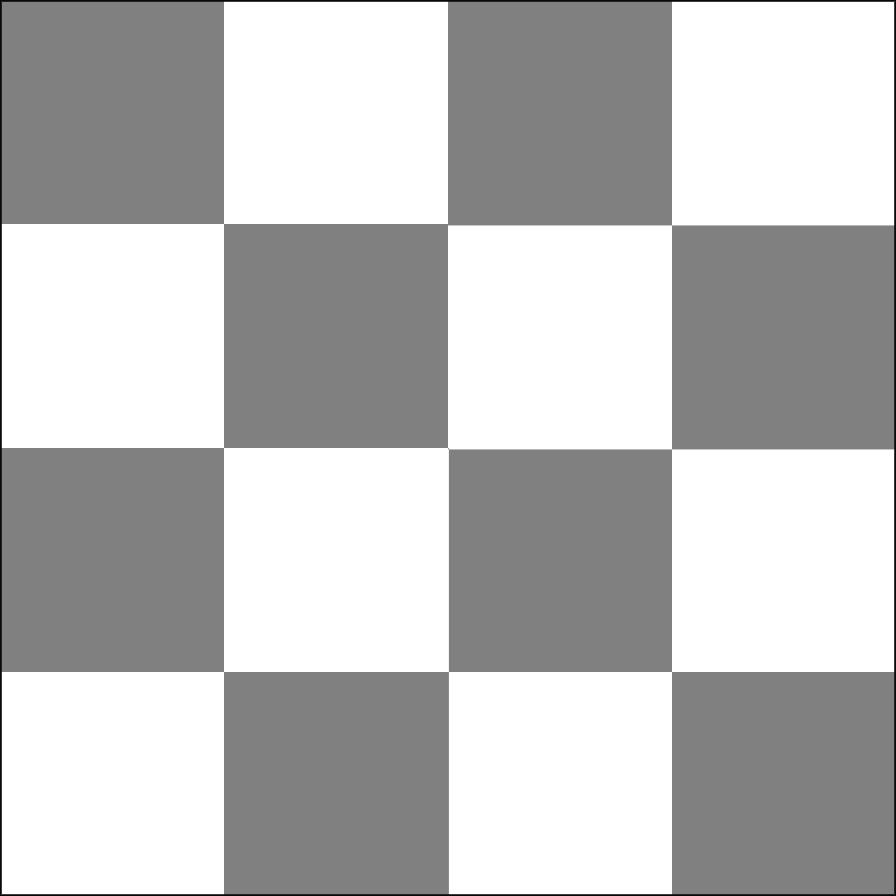
This pattern is drawn by a Shadertoy shader. Its source:

```glsl
const float CELLS = 4.0;                    // squares across and down
const float FRAME_WIDTH = 0.002;            // in canvas units
const vec2 NUDGE = vec2(0.001, 0.0016);     // slight misalignment of inner edges
const vec3 LIGHT = vec3(1.0);
const vec3 GREY = vec3(0.5);
const vec3 FRAME = vec3(0.04);
const float PI = 3.14159;

// Square wave per axis, +1 or -1, with edges one pixel wide
vec2 squareWave(vec2 p, vec2 pixel) {
    vec2 edgeDistance = sin(PI * CELLS * p) / (PI * CELLS);
    return clamp(2.0 * edgeDistance / pixel, -1.0, 1.0);
}

// Inner edges sit a little lower on the right and a little right at the bottom;
// the outer edges stay in place so that the tile wraps
vec2 misalign(vec2 uv) {
    vec2 inner = step(abs(uv - 0.5), vec2(0.375));
    float lowered = step(0.5, uv.x) * step(0.375, uv.y) * inner.y;
    float shifted = step(uv.y, 0.5) * step(abs(uv.x - 0.5), 0.125);
    return uv + NUDGE * vec2(-shifted, lowered);
}

void mainImage(out vec4 fragColor, in vec2 fragCoord) {
    vec2 uv = fragCoord / iResolution.xy;
    vec2 pixel = 1.0 / iResolution.xy;

    // Checkerboard
    vec2 wave = squareWave(misalign(uv), pixel);
    vec3 color = mix(GREY, LIGHT, 0.5 + 0.5 * wave.x * wave.y);

    // Thin frame around the tile
    vec2 border = min(uv, 1.0 - uv);
    vec2 cover = clamp((FRAME_WIDTH - border) / pixel + 0.5, 0.0, 1.0);
    color = mix(color, FRAME, max(cover.x, cover.y));

    fragColor = vec4(color, 1.0);
}
```
